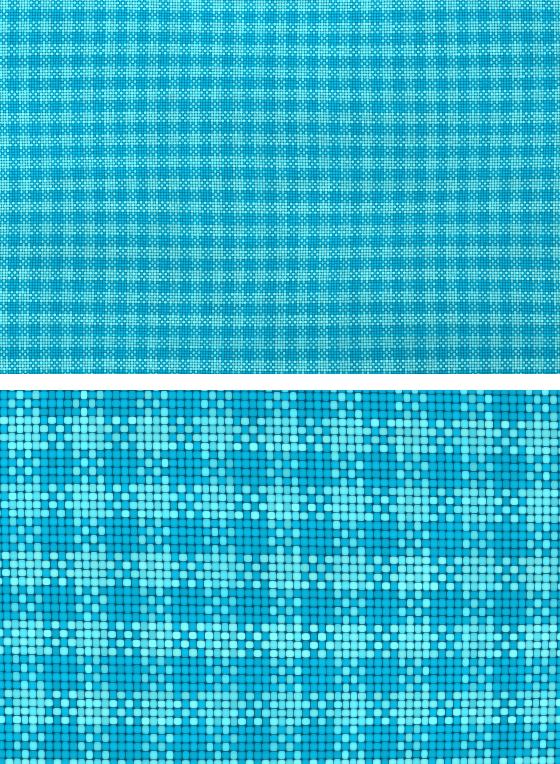
Top: the whole. Bottom: its middle third, enlarged.
This texture is drawn by a Shadertoy shader. Its source:

```glsl
// Plain-weave cotton check: pale and deep turquoise threads in bands of four.
// Each crossing shows the upper thread as a rounded pad over a dark gap;
// hashes and layered sines vary the threads, and a sample grid smooths them.

const vec2 REPEATS = vec2(26.2, 16.62);      // checks across and down
const vec2 FIRST_BAND = vec2(0.15, 0.22);    // first pale band, in repeats from top left
const float THREADS = 8.0;                   // threads in one repeat
const float PALE_THREADS = 4.0;              // pale threads in one repeat
const vec2 PAD_HALF = vec2(0.45, 0.56);      // pad half size: across, along the thread
const float PAD_POWER = 2.8;                 // squareness of the pad
const float WARP_PALENESS = 0.70;
const float WEFT_PALENESS = 0.92;
const float WANDER = 0.35;                   // thread drift, in threads
const int SAMPLES = 4;                       // samples per pixel side

const vec3 PALE = vec3(0.50, 0.96, 0.97);
const vec3 DEEP = vec3(0.03, 0.68, 0.83);
const vec3 GAP = vec3(0.01, 0.32, 0.44);

float hash(float n) {
    return fract(sin(n * 12.9898 + 4.137) * 4375.85);
}

// Smooth variation along one thread, from -1 to 1
float slub(float along, float seed) {
    float phase = 6.2832 * hash(seed);
    return 0.6 * sin(along * 0.13 + phase) + 0.4 * sin(along * 0.41 + phase * 2.7);
}

// Colour of a thread from its index, the place along it and its direction
vec3 threadColor(float index, float along, bool isWarp) {
    float seed = index + (isWarp ? 0.0 : 517.0);
    float band = floor(index / THREADS);
    float offCentre = abs(mod(index, THREADS) + 0.5 - 0.5 * THREADS);
    float pale = step(offCentre, 0.5 * PALE_THREADS);
    float strength = isWarp ? WARP_PALENESS : WEFT_PALENESS;
    strength *= 0.82 + 0.24 * hash(band + (isWarp ? 31.0 : 73.0));
    strength *= 1.0 + 0.16 * slub(along, seed);
    float wear = 0.95 + 0.09 * hash(seed + 9.0) + 0.03 * slub(along * 1.7, seed + 3.0);
    return mix(DEEP, PALE, clamp(pale * strength, 0.0, 1.0)) * wear;
}

vec3 weave(vec2 uv, float blur) {
    vec2 repeatPos = vec2(uv.x, 1.0 - uv.y) * REPEATS;
    vec2 t = (repeatPos - FIRST_BAND + 0.5) * THREADS;
    t += WANDER * vec2(sin(uv.y * 9.0 + 2.0 * sin(uv.x * 5.0)),
                       sin(uv.x * 8.0 + 1.5 * sin(uv.y * 7.0)));
    vec2 id = floor(t);
    vec2 local = t - id - 0.5;

    // Alternate crossings bring the warp or the weft to the top
    bool warpOnTop = mod(id.x + id.y, 2.0) < 0.5;
    vec2 acrossAlong = warpOnTop ? local : local.yx;
    vec3 top = warpOnTop ? threadColor(id.x, t.y, true)
                         : threadColor(id.y, t.x, false);

    // Rounded pad, shaded towards its sides, with holes at the corners
    float fullness = 0.94 + 0.12 * hash(id.x + id.y * 57.0);
    vec2 q = pow(abs(acrossAlong) / (PAD_HALF * fullness), vec2(PAD_POWER));
    float edge = pow(q.x + q.y, 1.0 / PAD_POWER);
    float cover = 1.0 - smoothstep(0.94 - blur, 1.06 + blur, edge);
    float shade = 1.08 - 0.55 * dot(acrossAlong, acrossAlong);
    return mix(GAP, top * shade, cover);
}

// Broad uneven light, brighter at upper left
float lighting(vec2 uv) {
    float slope = 0.08 * (uv.y - 0.5) - 0.05 * (uv.x - 0.5);
    float patches = 0.02 * sin(uv.x * 6.0 + 2.0 * uv.y) * sin(uv.y * 11.0 + 1.0);
    return 1.0 + slope + patches;
}

void mainImage(out vec4 fragColor, in vec2 fragCoord) {
    vec2 threadsPerPixel = REPEATS * THREADS / iResolution.xy;
    float blur = max(threadsPerPixel.x, threadsPerPixel.y) / float(SAMPLES);
    vec3 sum = vec3(0.0);
    for (int j = 0; j < SAMPLES; j++) {
        for (int i = 0; i < SAMPLES; i++) {
            vec2 offset = (vec2(i, j) + 0.5) / float(SAMPLES) - 0.5;
            sum += weave((fragCoord + offset) / iResolution.xy, blur);
        }
    }
    vec3 color = sum / float(SAMPLES * SAMPLES);
    color *= lighting(fragCoord / iResolution.xy);
    fragColor = vec4(clamp(color, 0.0, 1.0), 1.0);
}
```
